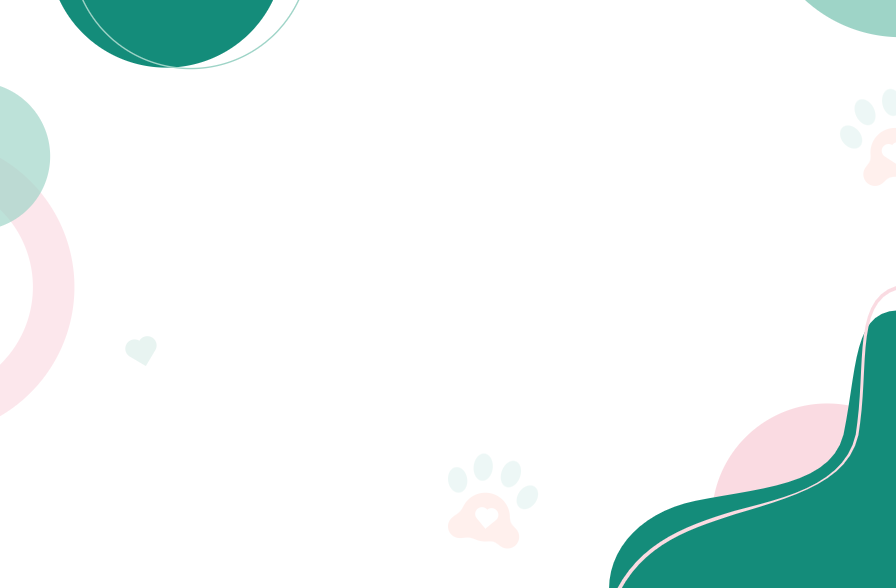
This background is drawn by a WebGL 1 fragment shader. Its source:

```glsl
precision highp float;
// Pastel stationery background: circles, a ring and a wavy corner on white,
// with faint paws and a heart. Every shape is a distance field painted in
// layers; the corner and its trim are chains of cubic curves.

uniform vec2 u_resolution;

const vec2 CANVAS = vec2(7.68, 5.06);
const vec3 GREEN = vec3(0.08, 0.55, 0.48);
const vec3 MINT = vec3(0.62, 0.83, 0.78);
const vec3 PINK = vec3(0.98, 0.86, 0.885);

// Coordinates of p inside a frame turned counterclockwise by angle
vec2 turn(vec2 p, float angle) {
  float c = cos(angle), s = sin(angle);
  return vec2(c * p.x + s * p.y, c * p.y - s * p.x);
}

float disc(vec2 p, vec2 center, float radius) {
  return length(p - center) - radius;
}

float smoothUnion(float a, float b, float k) {
  float h = max(k - abs(a - b), 0.0) / k;
  return min(a, b) - 0.25 * h * h * k;
}

// Heart with its tip at the origin, about 1.2 wide
float heart(vec2 p) {
  p.x = abs(p.x);
  if (p.x + p.y > 1.0) return disc(p, vec2(0.25, 0.75), 0.3536);
  vec2 toTop = p - vec2(0.0, 1.0);
  vec2 toSide = p - 0.5 * max(p.x + p.y, 0.0);
  return sqrt(min(dot(toTop, toTop), dot(toSide, toSide))) * sign(p.x - p.y);
}

// Cubic curve running rightwards: x is the distance, y is 1 below it
vec2 cubic(vec2 p, vec2 a, vec2 b, vec2 c, vec2 d) {
  vec2 result = vec2(100.0, 0.0);
  vec2 start = a;
  for (int i = 1; i <= 14; i++) {
    float t = float(i) / 14.0, s = 1.0 - t;
    vec2 end = s * s * s * a + 3.0 * s * t * (s * b + t * c) + t * t * t * d;
    vec2 edge = end - start, q = p - start;
    float along = clamp(dot(q, edge) / dot(edge, edge), 0.0, 1.0);
    result.x = min(result.x, length(q - edge * along));
    if (p.x >= start.x && p.x < end.x && edge.x * q.y < edge.y * q.x) result.y = 1.0;
    start = end;
  }
  return result;
}

vec2 join(vec2 a, vec2 b) {
  return vec2(min(a.x, b.x), max(a.y, b.y));
}

void paint(inout vec3 color, vec3 ink, float dist, float opacity) {
  float pixel = CANVAS.x / u_resolution.x;
  color = mix(color, ink, opacity * clamp(0.5 - dist / pixel, 0.0, 1.0));
}

// Paw with its origin at the lower right lobe of the pad
void paintPaw(inout vec3 color, vec2 p) {
  for (int i = 0; i < 4; i++) {
    float n = float(i);
    float angle = 2.39 - 0.71 * n;
    vec2 toe = vec2(-0.17, 0.25) + 0.352 * vec2(cos(angle), sin(angle));
    vec2 radii = vec2(0.082, 0.121 - 0.007 * abs(n - 1.5));
    vec2 q = turn(p - toe, 0.15 - 0.25 * n);
    paint(color, vec3(0.93, 0.97, 0.963), (length(q / radii) - 1.0) * radii.x, 1.0);
  }
  float pad = disc(p, vec2(-0.19, 0.17), 0.21);
  pad = smoothUnion(pad, disc(p, vec2(-0.41, 0.09), 0.1), 0.08);
  pad = smoothUnion(pad, disc(p, vec2(0.0), 0.1), 0.08);
  paint(color, vec3(1.0, 0.94, 0.93), pad, 1.0);
  paint(color, vec3(1.0), 0.165 * heart(turn(p - vec2(-0.19, 0.07), -0.1) / 0.165), 1.0);
}

void main() {
  vec2 p = gl_FragCoord.xy / u_resolution * CANVAS;
  vec3 color = vec3(1.0);

  // Top circles and thin outline
  paint(color, GREEN, disc(p, vec2(1.425, 5.49), 1.012), 1.0);
  paint(color, MINT, abs(disc(p, vec2(1.635, 5.49), 1.02)) - 0.006, 1.0);
  paint(color, MINT, disc(p, vec2(7.72, 5.95), 1.21), 1.0);

  // Left ring under a translucent circle
  paint(color, vec3(0.99, 0.905, 0.925), abs(disc(p, vec2(-0.65, 2.59), 1.11)) - 0.178, 1.0);
  paint(color, MINT, disc(p, vec2(-0.21, 3.715), 0.64), 0.68);

  // Faint heart and paws
  paint(color, vec3(0.91, 0.955, 0.945), 0.225 * heart(turn(p - vec2(1.25, 1.91), 0.25) / 0.225), 1.0);
  paintPaw(color, p - vec2(4.35, 0.44));
  paintPaw(color, turn(p - vec2(7.5, 3.56), 0.105) * vec2(-1.0, 1.0));

  // Wavy corner over a pink circle
  paint(color, PINK, disc(p, vec2(7.09, 0.6), 0.988), 1.0);
  vec2 wave = cubic(p, vec2(5.22, -0.01), vec2(5.22, 0.36), vec2(5.52, 0.66), vec2(5.96, 0.75));
  wave = join(wave, cubic(p, vec2(5.96, 0.75), vec2(6.5, 0.86), vec2(7.12, 0.88), vec2(7.23, 1.32)));
  wave = join(wave, cubic(p, vec2(7.23, 1.32), vec2(7.35, 1.91), vec2(7.31, 2.38), vec2(7.7, 2.39)));
  paint(color, GREEN, wave.x * (1.0 - 2.0 * wave.y), 1.0);

  // Trim line, thinnest at the bend
  vec2 trim = cubic(p, vec2(5.3, -0.02), vec2(5.52, 0.4), vec2(5.92, 0.53), vec2(6.3, 0.65));
  trim = join(trim, cubic(p, vec2(6.3, 0.65), vec2(6.8, 0.79), vec2(7.33, 0.92), vec2(7.36, 1.42)));
  trim = join(trim, cubic(p, vec2(7.36, 1.42), vec2(7.43, 1.96), vec2(7.33, 2.48), vec2(7.69, 2.585)));
  paint(color, PINK, trim.x - 0.006 - 0.01 * smoothstep(0.0, 0.8, abs(p.x - 6.9)), 1.0);

  gl_FragColor = vec4(color, 1.0);
}
```
